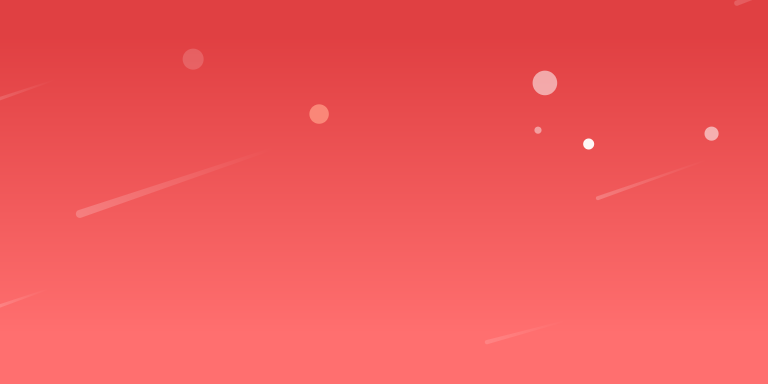
This background is drawn by a WebGL 1 fragment shader. Its source:

```glsl
precision highp float;
// Red vertical gradient with translucent dots and slanted, fading meteor streaks.

uniform vec2 u_resolution;

// Soft-edged coverage from a signed distance, about one pixel wide.
float coverage(float dist) {
    return clamp(0.5 - dist * u_resolution.y, 0.0, 1.0);
}

float dot2D(vec2 p, vec2 center, float radius) {
    return coverage(length(p - center) - radius);
}

// Capsule that narrows and fades from its head to its tail.
float streak(vec2 p, vec2 head, vec2 tail, float radius) {
    vec2 axis = tail - head;
    float along = clamp(dot(p - head, axis) / dot(axis, axis), 0.0, 1.0);
    float dist = length(p - head - axis * along);
    return coverage(dist - radius * (1.0 - 0.65 * along)) * (1.0 - along);
}

void main() {
    // Height spans 0 to 1, width spans 0 to 2.
    vec2 p = gl_FragCoord.xy / u_resolution.y;
    vec3 white = vec3(1.0);

    // Background gradient, flat near the top and the bottom.
    vec3 color = mix(vec3(1.0, 0.435, 0.435), vec3(0.88, 0.25, 0.26),
                     clamp((p.y - 0.13) / 0.77, 0.0, 1.0));

    // Meteor streaks.
    float glow = 0.21 * streak(p, vec2(0.208, 0.443), vec2(0.708, 0.612), 0.0104);
    glow += 0.21 * streak(p, vec2(1.557, 0.484), vec2(1.839, 0.583), 0.0052);
    glow += 0.14 * streak(p, vec2(1.268, 0.109), vec2(1.471, 0.164), 0.0055);
    glow += 0.20 * streak(p, vec2(-0.030, 0.193), vec2(0.125, 0.247), 0.0050);
    glow += 0.17 * streak(p, vec2(-0.030, 0.733), vec2(0.143, 0.792), 0.0050);
    glow += 0.16 * streak(p, vec2(1.919, 0.992), vec2(2.160, 1.080), 0.0070);
    color = mix(color, white, glow);

    // Dots.
    color = mix(color, white, 0.16 * dot2D(p, vec2(0.503, 0.846), 0.0273));
    color = mix(color, vec3(0.98, 0.53, 0.47), dot2D(p, vec2(0.831, 0.703), 0.0253));
    color = mix(color, white, 0.53 * dot2D(p, vec2(1.419, 0.784), 0.0320));
    color = mix(color, white, 0.45 * dot2D(p, vec2(1.401, 0.661), 0.0092));
    color = mix(color, white, 0.95 * dot2D(p, vec2(1.533, 0.625), 0.0143));
    color = mix(color, white, 0.55 * dot2D(p, vec2(1.853, 0.652), 0.0183));

    gl_FragColor = vec4(color, 1.0);
}
```
